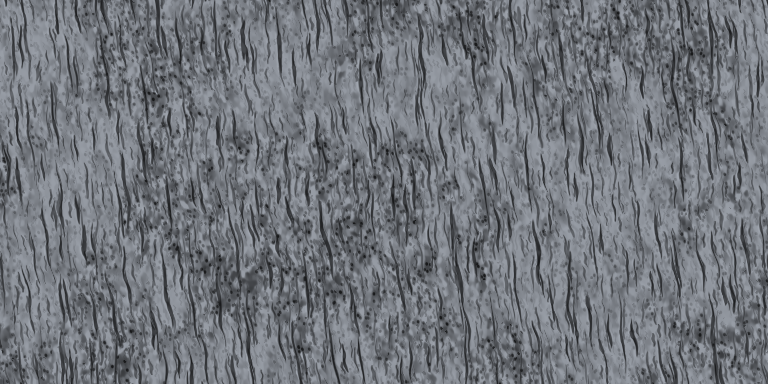
This texture is drawn by a Shadertoy shader. Its source:

```glsl
// Weathered blue-grey bark: a mottled, gritty surface split by thin leaning cracks.
// Cellular noise gives blotches, grain and pits; tapered slits scattered over
// jittered grids of three sizes give the cracks.

vec3 hash3(vec2 cell) {
    vec3 q = fract(cell.xyx * vec3(0.1031, 0.1030, 0.0973));
    q += dot(q, q.yxz + 33.33);
    return fract((q.xxy + q.yzz) * q.zyx);
}

// Cellular noise: x is a smooth blend of random cell values,
// y is the distance to the nearest cell point.
vec2 cellular(vec2 p) {
    vec2 id = floor(p);
    float total = 0.0, weights = 0.0, nearest = 4.0;
    for (int j = -1; j <= 1; j++)
    for (int i = -1; i <= 1; i++) {
        vec2 cell = id + vec2(i, j);
        vec3 rnd = hash3(cell);
        vec2 d = p - cell - rnd.xy;
        float w = exp(-4.0 * dot(d, d));
        total += w * rnd.z;
        weights += w;
        nearest = min(nearest, length(d));
    }
    return vec2(total / max(weights, 1e-4), nearest);
}

// Coverage by tapered upright slits, about one per cell of the given size.
float cracks(vec2 p, vec2 size, float width, float ragged, float seed) {
    float soft = 0.8 / iResolution.y;
    vec2 id = floor(p / size);
    float cover = 0.0;
    for (int j = -1; j <= 1; j++)
    for (int i = -1; i <= 1; i++) {
        vec2 cell = id + vec2(i, j);
        vec3 place = hash3(cell + seed);
        vec3 form = hash3(cell + seed + 57.0);
        vec2 d = p - (cell + place.xy) * size;
        float t = d.y / (size.y * mix(0.25, 0.8, form.x * form.x));
        d.x += (form.y - 0.5) * 0.12 * d.y + 0.0015 * sin(5.0 * t + 6.3 * form.z);
        float halfWidth = width * mix(0.4, 1.0, place.z) * (1.0 - t * t) + ragged;
        float slit = 1.0 - smoothstep(-soft, soft, abs(d.x) - halfWidth);
        cover = max(cover, slit * (1.0 - smoothstep(0.85, 1.0, abs(t))));
    }
    return cover;
}

void mainImage(out vec4 fragColor, in vec2 fragCoord) {
    vec2 p = fragCoord / iResolution.y;

    // Lean the fibres so that they drift right on the way down, and let them waver
    vec2 fibre = p + vec2(0.11 * p.y, 0.0);
    fibre.x += 0.004 * sin(19.0 * p.y + 7.0 * p.x) + 0.002 * sin(53.0 * p.y - 23.0 * p.x);

    // Blotches, streaks and grit
    float blotch = cellular(fibre * vec2(9.0, 6.0)).x - 0.5;
    float streak = cellular(fibre * vec2(38.0, 17.0) + 31.0).x - 0.5;
    vec2 grit = cellular(fibre * vec2(115.0, 75.0) + 11.0);
    float grain = grit.x - 0.5;
    float worn = smoothstep(0.12, -0.2, blotch + 0.6 * streak);
    float tone = 0.525 + 0.16 * blotch + 0.2 * streak + grain * mix(0.16, 0.42, worn);
    tone = min(tone, 0.59 + 0.06 * grain);

    // Small pits, denser where the surface is worn
    vec2 pit = cellular(fibre * vec2(72.0, 58.0) + 83.0);
    float pitted = step(0.53 - 0.1 * worn, pit.x) * (1.0 - smoothstep(0.12, 0.38, pit.y));
    tone -= 0.2 * pitted * mix(0.5, 1.0, worn);

    // Cracks from long to hairline, with a faint lit lip beside the long ones
    float ragged = 0.004 * grain + 0.003 * streak;
    vec2 longSize = vec2(0.047, 0.15);
    float deep = cracks(fibre, longSize, 0.0046, ragged, 3.0);
    float lip = cracks(fibre + vec2(0.005, 0.0), longSize, 0.0046, ragged, 3.0);
    float shallow = cracks(fibre, vec2(0.027, 0.075), 0.003, ragged, 19.0);
    float hairline = cracks(fibre, vec2(0.017, 0.036), 0.0018, ragged, 41.0);
    tone += 0.035 * lip;
    tone = mix(tone, 0.33 + 0.3 * grain, hairline * mix(0.3, 0.85, worn));
    tone = mix(tone, 0.25 + 0.25 * grain, 0.85 * shallow);
    tone = mix(tone, 0.17 + 0.2 * grain, 0.93 * deep);

    vec3 slateTint = vec3(0.965, 1.0, 1.055);
    fragColor = vec4(clamp(tone, 0.1, 0.66) * slateTint, 1.0);
}
```
